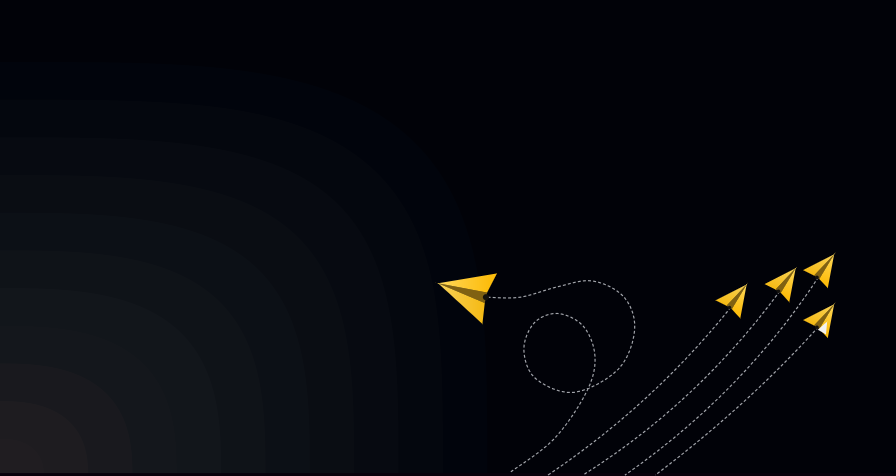
Give the GLSL for this background, as a Shadertoy shader.

```glsl
// Night backdrop with a stepped glow in the lower left corner and golden paper
// planes trailing dashed paths. Rings are level sets of a superellipse, planes
// are triangles, and paths are curves walked by arc length to space the dashes.

const vec2 GRID = vec2(768.0, 410.0);        // layout units across the canvas
const vec2 GLOW_SIZE = vec2(418.0, 357.0);
const float RING_COUNT = 11.0;
const vec3 NIGHT = vec3(0.002, 0.007, 0.033);
const vec3 GLOW_EDGE = vec3(0.005, 0.016, 0.045);
const vec3 GLOW_MID = vec3(0.070, 0.085, 0.105);
const vec3 GLOW_CORE = vec3(0.125, 0.115, 0.130);
const vec3 FLOOR_TINT = vec3(0.030, 0.002, 0.045);
const vec3 GOLD_LIGHT = vec3(1.00, 0.85, 0.36);
const vec3 GOLD_DEEP = vec3(0.99, 0.74, 0.05);
const vec3 FOLD_DARK = vec3(0.50, 0.38, 0.07);
const vec3 NOTCH = vec3(0.08, 0.07, 0.05);
const vec3 DASH_COLOR = vec3(0.80, 0.81, 0.83);
const float DASH_PERIOD = 4.4;
const float DASH_FILL = 0.58;
const float DASH_HALF_WIDTH = 0.5;
const float SMALL_SCALE = 0.58;
const float SMALL_TURN = 4.36;               // radians from the large plane

const int LOOP_POINTS = 17;
const vec2 LOOP_PATH[LOOP_POINTS] = vec2[](
    vec2(417, 154), vec2(446, 154), vec2(478, 163), vec2(508, 168),
    vec2(535, 154), vec2(544, 126), vec2(530, 92), vec2(492, 72),
    vec2(459, 84), vec2(449, 109), vec2(458, 132), vec2(478, 140),
    vec2(500, 129), vec2(510, 103), vec2(503, 73), vec2(475, 32), vec2(437, 3));

// Small formation: nose of each plane, then start and bend of its trail
const vec2 NOSES[4] = vec2[](vec2(640, 165), vec2(682, 179), vec2(715, 191), vec2(715, 148));
const vec2 TRAIL_ENDS[4] = vec2[](vec2(470, 1), vec2(500, 1), vec2(536, 1), vec2(562, 1));
const vec2 TRAIL_BENDS[4] = vec2[](vec2(560, 62), vec2(598, 63), vec2(637, 72), vec2(642, 62));

float pixelSize;                             // one pixel in layout units

float coverage(float d) {
    return clamp(0.5 - d / pixelSize, 0.0, 1.0);
}

float edgeDistance(vec2 p, vec2 a, vec2 b) {
    vec2 e = normalize(b - a);
    return e.x * (p.y - a.y) - e.y * (p.x - a.x);
}

// Corners run clockwise, inside is negative
float triangle(vec2 p, vec2 a, vec2 b, vec2 c) {
    return max(edgeDistance(p, a, b), max(edgeDistance(p, b, c), edgeDistance(p, c, a)));
}

vec3 glow(vec2 p) {
    vec2 q = max(p / GLOW_SIZE, 0.0001);
    float n = mix(2.2, 3.7, clamp(length(q), 0.0, 1.0));
    float k = RING_COUNT * pow(pow(q.x, n) + pow(q.y, n), 1.0 / n);
    float soften = pixelSize * RING_COUNT / GLOW_SIZE.x;
    float ring = floor(k) + smoothstep(1.0 - soften, 1.0, fract(k));
    float t = ring / RING_COUNT;
    vec3 color = mix(GLOW_CORE, GLOW_MID, smoothstep(0.0, 0.36, t));
    color = mix(color, GLOW_EDGE, clamp((t - 0.36) / 0.55, 0.0, 1.0));
    return mix(color, NIGHT, clamp(ring - RING_COUNT + 1.0, 0.0, 1.0));
}

// Adds one chord; nearest holds (distance, arc length)
void addChord(vec2 p, vec2 a, vec2 b, inout float run, inout vec2 nearest) {
    float span = length(b - a);
    float h = clamp(dot(p - a, b - a) / (span * span), 0.0, 1.0);
    float d = length(p - mix(a, b, h));
    if (d < nearest.x) nearest = vec2(d, run + h * span);
    run += span;
}

float dashes(vec2 nearest) {
    float along = abs(fract(nearest.y / DASH_PERIOD) - 0.5) - 0.5 * DASH_FILL;
    return coverage(nearest.x - DASH_HALF_WIDTH) * coverage(along * DASH_PERIOD);
}

// Catmull-Rom curve through the loop points
float loopTrail(vec2 p) {
    vec2 nearest = vec2(1e5, 0.0), previous = LOOP_PATH[0];
    float run = 0.0;
    for (int i = 0; i < LOOP_POINTS - 1; i++) {
        vec2 a = LOOP_PATH[max(i - 1, 0)], b = LOOP_PATH[i];
        vec2 c = LOOP_PATH[i + 1], d = LOOP_PATH[min(i + 2, LOOP_POINTS - 1)];
        for (int j = 1; j <= 6; j++) {
            float t = float(j) / 6.0;
            vec2 q = b + 0.5 * t * (c - a + t * (2.0 * a - 5.0 * b + 4.0 * c - d
                   + t * (3.0 * (b - c) + d - a)));
            addChord(p, previous, q, run, nearest);
            previous = q;
        }
    }
    return dashes(nearest);
}

float bentTrail(vec2 p, vec2 a, vec2 bend, vec2 b) {
    vec2 nearest = vec2(1e5, 0.0), previous = a;
    float run = 0.0;
    for (int j = 1; j <= 14; j++) {
        float t = float(j) / 14.0;
        vec2 q = mix(mix(a, bend, t), mix(bend, b, t), t);
        addChord(p, previous, q, run, nearest);
        previous = q;
    }
    return dashes(nearest);
}

// Two wings and a shaded fold, nose at the local origin
void drawPlane(inout vec3 color, vec2 p, vec2 nose, float turn, float size) {
    float c = cos(turn), s = sin(turn);
    vec2 q = mat2(c, -s, s, c) * (p - nose) / size;
    vec2 tip = vec2(50.5, 8.5), keel = vec2(42, -8), belly = vec2(40, -17), tail = vec2(38, -35);
    vec3 gold = mix(GOLD_LIGHT, GOLD_DEEP, clamp(q.x / 44.0, 0.0, 1.0));
    color = mix(color, FOLD_DARK, coverage(size * triangle(q, vec2(0), keel, belly)));
    color = mix(color, NOTCH, coverage(size * (length(q - vec2(41, -12)) - 2.6)));
    color = mix(color, gold, coverage(size * triangle(q, vec2(0), tip, keel)));
    color = mix(color, gold * 0.97, coverage(size * triangle(q, vec2(0), belly, tail)));
}

void mainImage(out vec4 fragColor, in vec2 fragCoord) {
    vec2 p = fragCoord / iResolution.xy * GRID;
    pixelSize = GRID.x / iResolution.x;
    vec3 color = mix(glow(p), FLOOR_TINT, coverage(p.y - 2.5));

    // Trails stay in the lower right part
    if (p.x > 410.0 && p.y < 200.0) {
        float ink = loopTrail(p);
        for (int i = 0; i < 4; i++)
            ink = max(ink, bentTrail(p, NOSES[i] - vec2(13, 19), TRAIL_BENDS[i], TRAIL_ENDS[i]));
        color = mix(color, DASH_COLOR, 0.8 * ink);
    }

    drawPlane(color, p, vec2(375.5, 166), 0.0, 1.0);
    for (int i = 0; i < 4; i++) drawPlane(color, p, NOSES[i], SMALL_TURN, SMALL_SCALE);

    // Pale glint under the lowest small plane
    vec2 g = p - NOSES[3] + vec2(9, 21);
    color = mix(color, vec3(0.95), coverage(triangle(g, vec2(-5, -1), vec2(3, 6), vec2(2, -5))));
    fragColor = vec4(color, 1.0);
}
```
